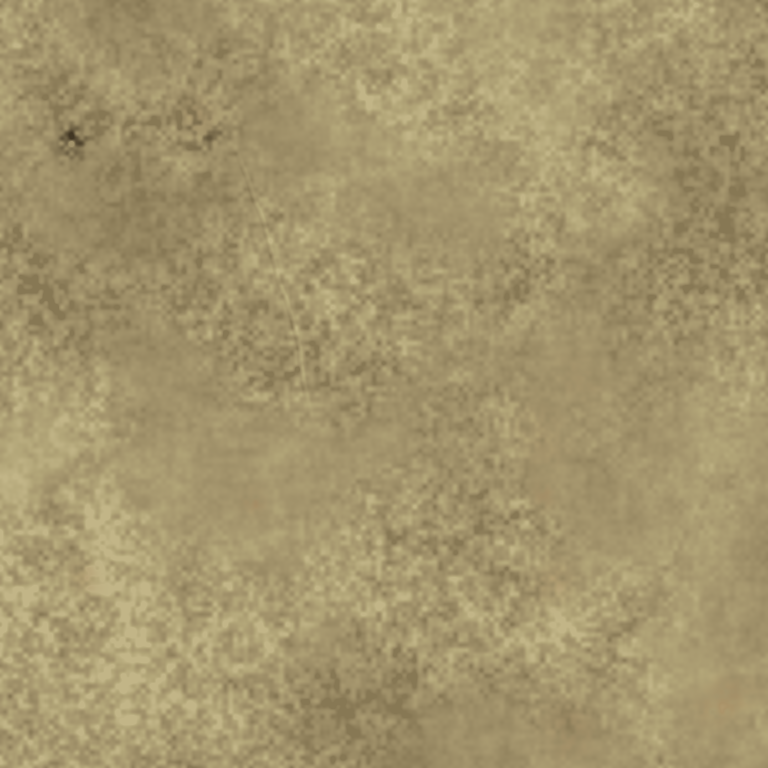
Reproduce this texture procedurally as a WebGL 1 fragment shader.

```glsl
precision highp float;
// Weathered ochre parchment: soft mottling, patchy fine grain, rust stains and a faint scratch.
uniform vec2 u_resolution;

const vec3 SHADOW = vec3(0.53, 0.47, 0.33);
const vec3 UMBER = vec3(0.60, 0.54, 0.39);
const vec3 OCHRE = vec3(0.65, 0.59, 0.43);
const vec3 STRAW = vec3(0.70, 0.65, 0.47);
const vec3 CREAM = vec3(0.76, 0.71, 0.53);
const vec3 RUST = vec3(0.60, 0.43, 0.29);
const vec3 SOOT = vec3(0.20, 0.16, 0.10);

float hash(vec2 p) {
  vec3 q = fract(p.xyx * 0.1031);
  q += dot(q, q.yzx + 33.33);
  return fract((q.x + q.y) * q.z);
}

vec2 hash2(float seed) {
  return vec2(hash(vec2(seed, 3.7)), hash(vec2(seed, 19.3)));
}

// Value noise centred on zero
float noise(vec2 p) {
  vec2 cell = floor(p);
  vec2 f = fract(p);
  f = f * f * (3.0 - 2.0 * f);
  float low = mix(hash(cell), hash(cell + vec2(1.0, 0.0)), f.x);
  float high = mix(hash(cell + vec2(0.0, 1.0)), hash(cell + 1.0), f.x);
  return mix(low, high, f.y) - 0.5;
}

float fbm(vec2 p) {
  float sum = 0.0;
  float gain = 0.5;
  for (int i = 0; i < 5; i++) {
    sum += gain * noise(p);
    p = mat2(1.6, 1.2, -1.2, 1.6) * p + 17.3;
    gain *= 0.56;
  }
  return sum;
}

// Tone -2 is shadow, 0 is ochre, 2 is cream
vec3 palette(float tone) {
  vec3 color = mix(SHADOW, UMBER, clamp(tone + 2.0, 0.0, 1.0));
  color = mix(color, OCHRE, clamp(tone + 1.0, 0.0, 1.0));
  color = mix(color, STRAW, clamp(tone, 0.0, 1.0));
  return mix(color, CREAM, clamp(tone - 1.0, 0.0, 1.0));
}

float grain(vec2 uv) {
  return 0.55 * noise(uv * 85.0 + 5.0) + 0.65 * noise(uv * 150.0 + 41.0);
}

// Faint crossed fibres, long along each axis
float weave(vec2 uv) {
  return noise(uv * vec2(22.0, 95.0) + 9.0) + noise(uv * vec2(95.0, 18.0) + 63.0);
}

float blot(vec2 uv, vec2 center, float radius) {
  vec2 d = (uv - center) / radius;
  return exp(-dot(d, d));
}

// Scattered soft blots, broken up by a texture value
float stains(vec2 uv, float seed, float radius, float breakup) {
  float sum = 0.0;
  for (int i = 0; i < 9; i++) {
    float id = seed + float(i) * 7.0;
    float size = radius * mix(0.5, 1.3, hash(vec2(id, 51.0)));
    sum += blot(uv, hash2(id), size) * mix(0.3, 1.0, hash(vec2(id, 77.0)));
  }
  return clamp(sum * (0.6 + breakup), 0.0, 1.0);
}

// Bowed line from a to b, signed distance to its side with faded ends
float scratch(vec2 uv, vec2 a, vec2 b, float width) {
  vec2 axis = b - a;
  float along = dot(uv - a, axis) / dot(axis, axis);
  float side = dot(uv - a, normalize(vec2(axis.y, -axis.x)));
  side += 0.05 * along * (1.0 - along) + 0.006 * noise(vec2(along * 14.0, 2.0));
  float fade = smoothstep(0.0, 0.15, along) * smoothstep(1.0, 0.8, along);
  float ridge = exp(-side * side / (width * width));
  float groove = exp(-pow((side - 2.2 * width) / width, 2.0));
  return (ridge - groove) * fade;
}

void main() {
  vec2 uv = gl_FragCoord.xy / u_resolution;
  vec2 warped = uv + 0.06 * vec2(noise(uv * 6.0 + 2.0), noise(uv * 6.0 + 31.0));

  // Broad mottling, with grain strongest in the paler patches
  float clouds = fbm(warped * 4.0 + 11.0);
  float blotches = fbm(warped * 11.0 + 57.0);
  float patches = smoothstep(-0.16, 0.2, fbm(warped * 5.0 + 83.0) + 0.5 * clouds);
  float speckle = grain(uv);
  float tone = 3.4 * clouds + 2.2 * blotches - 0.08;
  tone += speckle * mix(1.1, 4.2, patches) + 0.55 * weave(uv);

  // Worn line and small grey smudges
  vec2 scratchTop = vec2(0.30, 0.82);
  vec2 scratchEnd = vec2(0.41, 0.44);
  tone += 0.55 * scratch(uv, scratchTop, scratchEnd, 0.0022);
  tone -= 1.1 * stains(warped, 140.0, 0.025, blotches);
  vec3 color = palette(clamp(tone, -2.3, 2.0));

  // Rust tints and a pair of sooty pits
  color = mix(color, RUST, 0.33 * stains(warped, 20.0, 0.028, 2.0 * speckle));
  float pits = blot(uv, vec2(0.093, 0.815), 0.018) + 0.45 * blot(uv, vec2(0.27, 0.83), 0.022);
  color = mix(color, SOOT, clamp(pits * (0.4 - 2.0 * speckle), 0.0, 0.85));
  gl_FragColor = vec4(color, 1.0);
}
```
